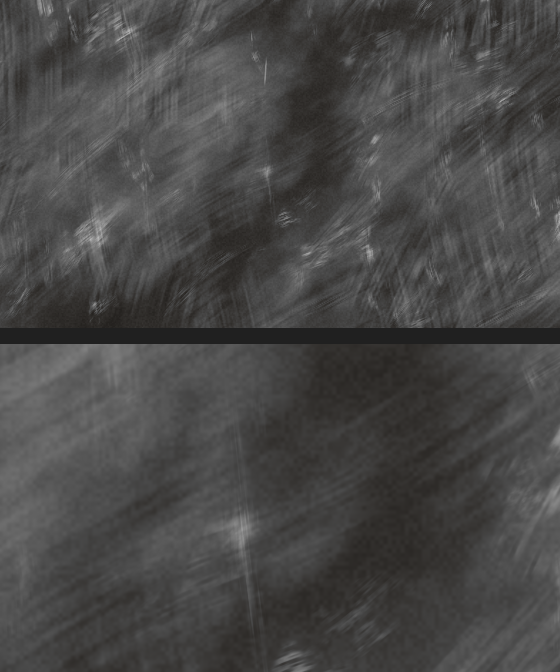
Top: the whole. Bottom: its middle third, enlarged.
This texture is drawn by a WebGL 1 fragment shader. Its source:

```glsl
precision highp float;
// A wiped chalkboard: cloudy grey haze with fibrous wipe marks and chalk smears.
// Layered noise gives the haze, stretched noise the wipes, and jittered cells
// hold the curved smears and thin scratches.
uniform vec2 u_resolution;

const float BASE_TONE = 0.224;
const float HAZE = 0.23;
const float POOLS = 0.85;
const float MOTTLE = 0.22;
const float WIPE = 0.22;
const float LONG_SMEAR = 0.19;
const float THIN_SMEAR = 0.20;
const float SHORT_SMEAR = 0.46;
const float DAB = 0.36;
const float SCRATCH = 0.22;
const float GRAIN = 0.040;
const float DARK_FLOOR = 0.185;
const vec3 DARK_TINT = vec3(0.010, 0.0, -0.010);

float hash(vec2 p) {
  p = fract(p * vec2(0.1031, 0.1137));
  p += dot(p, p.yx + 33.33);
  return fract((p.x + p.y) * p.x * 17.31);
}

float noise(vec2 p) {
  vec2 i = floor(p), f = fract(p);
  f = f * f * (3.0 - 2.0 * f);
  return mix(mix(hash(i), hash(i + vec2(1.0, 0.0)), f.x),
             mix(hash(i + vec2(0.0, 1.0)), hash(i + 1.0), f.x), f.y);
}

// Coordinates along and across a direction
vec2 turn(vec2 p, float angle) {
  float c = cos(angle), s = sin(angle);
  return vec2(c * p.x + s * p.y, c * p.y - s * p.x);
}

float fbm(vec2 p) {
  float sum = 0.0, weight = 0.5;
  for (int i = 0; i < 5; i++) {
    sum += weight * noise(p);
    p = turn(p, 0.6) * 2.03 + 17.0;
    weight *= 0.5;
  }
  return sum / 0.97;
}

// Soft round patch of light or dark
float pool(vec2 p, vec2 centre, vec2 radius) {
  vec2 d = (p - centre) / radius;
  return exp(-dot(d, d));
}

float boardTone(vec2 p) {
  vec2 warped = p + 0.16 * vec2(fbm(p * 3.0 + 40.0), fbm(p * 3.0 + 70.0));
  float wipedEdge = 1.0 - smoothstep(0.74, 0.90, p.x + 0.04 * sin(p.y * 7.0));
  float light = 0.12 * wipedEdge * pool(p, vec2(0.55, 0.86), vec2(0.55, 0.42));
  light += 0.07 * pool(p, vec2(0.35, 0.42), vec2(0.32, 0.30));
  light += 0.11 * pool(p, vec2(1.36, 0.32), vec2(0.30, 0.38));
  light += 0.10 * pool(p, vec2(0.90, 0.02), vec2(0.16, 0.30));
  light -= 0.09 * pool(p, vec2(1.40, 0.92), vec2(0.42, 0.12));
  light -= 0.09 * pool(p, vec2(1.42, 0.62), vec2(0.24, 0.08));
  light -= 0.11 * pool(p, vec2(0.30, 0.04), vec2(0.24, 0.12));
  light -= 0.07 * pool(p, vec2(0.72, 0.06), vec2(0.08, 0.16));
  light -= 0.05 * pool(p, vec2(0.92, 0.66), vec2(0.12, 0.34));
  float haze = HAZE * (fbm(warped * 2.8 + 5.0) - 0.5);
  float mottle = MOTTLE * (fbm(turn(warped, 0.7) * vec2(8.0, 15.0)) - 0.5);
  return BASE_TONE + POOLS * light + haze + mottle;
}

// Fine parallel streaks left by a cloth, seen only in cloudy patches
float wipes(vec2 p, float angle, float seed) {
  vec2 q = turn(p, angle);
  q.y += 0.025 * sin(q.x * 5.0 + seed);
  float streak = 0.45 * noise(q * vec2(3.5, 46.0) + seed)
               + 0.55 * noise(q * vec2(8.0, 140.0) + seed);
  return smoothstep(0.44, 0.70, fbm(p * 4.0 + seed * 3.7)) * (streak - 0.36);
}

// Curved, fibrous smears, at most one in each jittered cell
float smears(vec2 p, float cells, float width, float share, float seed) {
  vec2 g = p * cells + seed;
  float sum = 0.0;
  for (int y = -1; y <= 1; y++) {
    for (int x = -1; x <= 1; x++) {
      vec2 id = floor(g) + vec2(float(x), float(y));
      float a = hash(id + 3.1), b = hash(id + 11.7), c = hash(id + 23.3);
      vec2 q = turn(g - id - vec2(a, b), c < 0.4 ? mix(1.5, 1.85, a) : mix(0.3, 1.1, b));
      q.y += (a - 0.5) * 0.5 * q.x * q.x;
      vec2 d = q / vec2(mix(0.5, 0.9, b), width * mix(0.5, 1.3, c));
      d.y += 0.9 * (noise(g * 5.0 + id) - 0.5);
      float body = max(0.0, 1.0 - dot(d, d));
      float fibre = 0.5 * noise(q * vec2(3.0, 5.0 / width) + id * 7.0)
                  + 0.5 * noise(q * vec2(8.0, 15.0 / width) + id * 3.0);
      float present = step(hash(id + 41.9), share) * mix(0.35, 1.0, a);
      sum += present * body * smoothstep(0.2, 0.85, fibre);
    }
  }
  return sum;
}

// Sparse thin upright scratches
float scratches(vec2 p, float pixel) {
  vec2 g = p * 3.2, id = floor(g);
  vec2 q = (fract(g) - vec2(0.3 + 0.4 * hash(id + 5.0), 0.5)) / 3.2;
  q = turn(q, (hash(id + 9.0) - 0.5) * 0.2);
  float line = 1.0 - smoothstep(0.0003, 0.0010 + pixel, abs(q.x));
  float ends = 1.0 - smoothstep(0.02, 0.05, abs(q.y));
  return line * ends * step(0.82, hash(id + 2.0));
}

void main() {
  vec2 p = gl_FragCoord.xy / u_resolution.y;
  float tone = boardTone(p);
  tone += WIPE * (wipes(p, 1.68, 3.0) + 0.7 * wipes(p, 0.62, 8.0) + wipes(p, 1.2, 15.0));

  // Chalk gathers in patches and crumbles within them
  float patches = smoothstep(0.34, 0.62, fbm(p * 4.2 + 90.0));
  float crumble = smoothstep(0.28, 0.70, fbm(turn(p, 0.7) * vec2(24.0, 44.0)));
  tone += LONG_SMEAR * smears(p, 2.3, 0.14, 0.85, 12.0) * mix(0.4, 1.0, patches);
  tone += THIN_SMEAR * smears(p, 3.1, 0.07, 0.9, 76.0) * mix(0.3, 1.0, crumble);
  tone += SHORT_SMEAR * smears(p, 5.0, 0.26, 0.7, 31.0) * mix(0.2, 1.0, patches) * crumble;
  tone += DAB * smears(p, 9.0, 0.26, 0.55, 57.0) * patches * crumble;
  tone += SCRATCH * scratches(p, 1.0 / u_resolution.y);

  tone = max(tone, DARK_FLOOR + 0.40 * (tone - DARK_FLOOR));
  tone = clamp(tone + GRAIN * (noise(p * 230.0) - 0.5), 0.13, 0.72);
  float warmth = 1.0 - smoothstep(0.17, 0.30, tone);
  gl_FragColor = vec4(vec3(tone) + DARK_TINT * warmth, 1.0);
}
```
